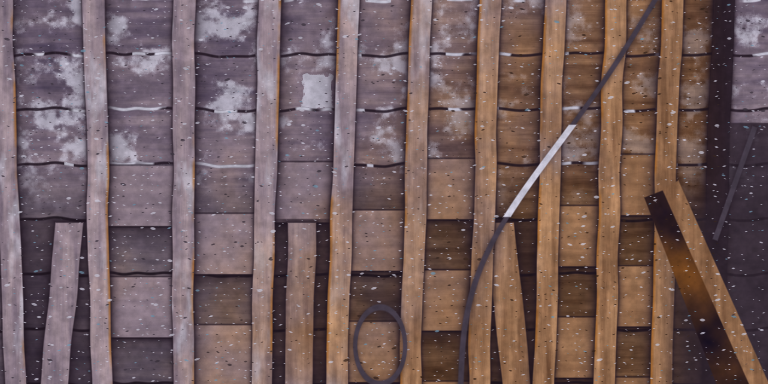
Write a Shadertoy shader that draws this texture.

```glsl
// Weathered timber hull: ribs over planks, staggered blocks, loose boards,
// cables and debris. Ribs follow a quadratic spacing; noise adds the wear.

#define RIB_STEP 0.24
#define RIB_SQUEEZE 0.0055
#define RIB_HALF 0.028
#define PLANK_HEIGHT 0.143
#define BLOCK_PERIOD 0.29
#define BLOCK_SHARE 0.54
#define CHIP_DENSITY 0.3

const vec3 MAUVE = vec3(0.58, 0.51, 0.55);
const vec3 SLATE = vec3(0.38, 0.33, 0.40);
const vec3 TAN = vec3(0.62, 0.46, 0.34);
const vec3 UMBER = vec3(0.35, 0.23, 0.16);
const vec3 PALE = vec3(0.74, 0.73, 0.79);
const vec3 INK = vec3(0.12, 0.08, 0.12);
const vec3 RUST = vec3(0.60, 0.36, 0.13);

vec3 col;
void lay(vec3 paint, float amount) { col = mix(col, paint, amount); }

float hash(vec2 p) { return fract(sin(dot(p, vec2(127.1, 311.7))) * 43758.5); }

float noise(vec2 p) {
  vec2 i = floor(p), f = fract(p);
  f *= f * (3.0 - 2.0 * f);
  return mix(mix(hash(i), hash(i + vec2(1, 0)), f.x),
    mix(hash(i + vec2(0, 1)), hash(i + 1.0), f.x), f.y);
}

// Layered noise, centred on zero
float wear(vec2 p) {
  float sum = -0.5, amp = 0.53;
  for (int i = 0; i < 4; i++) {
    sum += amp * noise(p);
    p = p * 2.07 + 17.3;
    amp *= 0.5;
  }
  return sum;
}

float ribX(float i) { return 0.02 + i * (RIB_STEP - RIB_SQUEEZE * i); }

// Inverse of ribX
float ribNumber(float x) {
  float root = RIB_STEP * RIB_STEP - 4.0 * RIB_SQUEEZE * (x - 0.02);
  return (RIB_STEP - sqrt(max(root, 0.0))) / (2.0 * RIB_SQUEEZE);
}

// Distance to a bar from a to b
float bar(vec2 p, vec2 a, vec2 b, float halfWidth) {
  float len = length(b - a);
  vec2 dir = (b - a) / len, q = p - a;
  float along = abs(dot(q, dir) - 0.5 * len) - 0.5 * len;
  return max(abs(dir.x * q.y - dir.y * q.x) - halfWidth, along);
}

float fill(float d) { return smoothstep(1.0, -1.0, d * iResolution.y) ; }
float shade(float d, float rate) { return exp(-max(d, 0.0) * rate); }

void mainImage(out vec4 fragColor, in vec2 fragCoord) {
  vec2 p = fragCoord / iResolution.y;
  float stain = wear(p * 7.0), grit = wear(p * 60.0);
  float upGrain = wear(p * vec2(70, 6)), sideGrain = wear(p * vec2(8, 75));

  // Cool at the upper left, rusty at the lower right
  float warm = smoothstep(0.55, 1.6, p.x + (0.55 - p.y + stain) * 0.8);
  warm *= 1.0 - smoothstep(1.84, 1.92, p.x);
  vec3 light = mix(MAUVE, TAN, warm), dark = mix(SLATE, UMBER, warm);

  // Leaning rib coordinates
  float lean = mix(-0.035, 0.03, smoothstep(0.0, 0.9, p.x));
  float x = p.x - (p.y - 0.5) * lean + noise(p * vec2(5, 9)) * 0.008 - 0.004;
  float u = ribNumber(x), bay = floor(u), rib = floor(u + 0.5);
  float bayMid = 0.5 * (ribX(bay) + ribX(bay + 1.0));

  // Planks, peeling paint and seams
  float row = (1.0 - p.y) / PLANK_HEIGHT + noise(p.xx * 14.0) * 0.08 - 0.04;
  float seam = abs(fract(row + 0.5) - 0.5) * PLANK_HEIGHT;
  float upper = smoothstep(0.42, 0.6, p.y);
  col = mix(dark, light, 0.2 + 0.35 * hash(vec2(floor(row), bay)) + sideGrain + stain);
  float paint = smoothstep(0.02, 0.22, wear(p * vec2(10, 13) + 4.0) + grit * 0.3);
  lay(PALE, paint * upper * (0.75 - 0.45 * warm));
  vec2 q = abs(p - vec2(0.826, 0.76)) - vec2(0.04, 0.045);
  lay(PALE, 0.85 * fill(max(q.x, q.y) + grit * 0.025));
  lay(INK, 0.85 * fill(seam - 0.0035) * step(0.5, row));
  lay(PALE, fill(seam - 0.004) * upper * smoothstep(0.6, 0.7, noise(p * vec2(28, 9))));
  col *= 0.8 + 0.2 * upper;

  // Blocks stepped between neighbouring bays
  float high = mod(bay + step(5.5, bay), 2.0);
  float k = (0.43 + 0.13 * high + 0.022 * bayMid - p.y) / BLOCK_PERIOD;
  float plain = step(mod(bay, 3.0), 0.5);
  float blocks = step(0.5, bay) * step(bay, 8.5) * step(-0.1, k);
  if (plain > 0.5) blocks *= step(abs(bay - 3.0), 0.5) * step(k, 0.9);
  float edge = abs(fract(k - 0.5 * BLOCK_SHARE + 0.5) - 0.5) - 0.5 * BLOCK_SHARE;
  float below = fract(k) - BLOCK_SHARE;
  lay(INK, blocks * 0.85 * step(0.0, below) * shade(below, 16.0));
  lay(INK, blocks * 0.6 * fill(edge * BLOCK_PERIOD - 0.004));
  lay(mix(dark, light, 0.78 + (sideGrain + stain) * 0.5), blocks * fill(edge * BLOCK_PERIOD));

  // Loose upright board in every third bay
  float boards = plain * step(-0.5, bay) * step(bay, 6.5);
  float boardX = x - bayMid - (3.0 - bay) * 0.045 * (p.y - 0.1);
  float board = max(abs(boardX) - 0.037, p.y - 0.42);
  lay(INK, boards * fill(p.y - 0.43) * (0.35 + 0.5 * shade(board, 70.0)));
  lay(mix(dark, light, 0.8 + upGrain * 1.2), boards * fill(board));

  // Ribs, shadowed on their outer side
  float s = (x - ribX(rib)) * (p.x < 0.8 ? 1.0 : -1.0), ribD = abs(s) - RIB_HALF;
  float hasRib = step(-0.5, rib) * step(rib, 10.5);
  lay(INK, hasRib * 0.9 * shade(ribD, s > 0.0 ? 75.0 : 170.0));
  vec3 wood = mix(dark, light, 0.9 + upGrain * 1.3 + stain * 0.6);
  wood = mix(wood, PALE, smoothstep(0.0, 0.3, wear(p * vec2(30, 9))) * 0.6 * (1.0 - warm));
  wood = mix(wood, RUST, 0.7 * smoothstep(0.018, 0.027, s) * smoothstep(-0.1, 0.1, stain));
  lay(mix(wood, INK, 0.88 * step(9.5, rib)), hasRib * fill(ribD));

  // Dark corner and fallen beam
  float corner = smoothstep(1.7, 1.8, p.x) * (1.0 - smoothstep(0.4, 0.58, p.y));
  corner = max(corner, smoothstep(1.88, 1.91, p.x) * fill(p.y - 0.68));
  lay(INK + 0.06, 0.8 * corner);
  lay(mix(INK, RUST, 0.25 + stain), fill(bar(p, vec2(1.715, 0.5), vec2(1.92, -0.03), 0.04)));
  lay(mix(UMBER, TAN, 0.7 + upGrain), fill(bar(p, vec2(1.745, 0.52), vec2(1.99, -0.03), 0.024)));

  // Scattered chips at three sizes
  for (float i = 0.0; i < 3.0; i++) {
    float scale = 26.0 * pow(1.6, i);
    vec2 seed = floor(p * scale) + i * 31.7;
    q = fract(p * scale) - 0.3 - 0.4 * vec2(hash(seed), hash(seed + 5.3));
    q.x += q.y * (hash(seed + 9.1) - 0.5) * 2.0;
    float chip = length(q * vec2(1, 1.8)) - 0.05 - 0.13 * hash(seed + 7.9);
    float pick = hash(seed + 2.7);
    vec3 tint = pick < 0.6 ? PALE : pick < 0.72 ? vec3(0.42, 0.55, 0.64) : dark * 0.6;
    lay(tint, 0.75 * fill(chip / scale) * step(hash(seed + 3.1), CHIP_DENSITY));
  }

  // Hanging cable with a pale sleeve, floor loop and short lead
  float a = 3.1416 * p.y;
  float swing = 1.2 + 0.506 * p.y - 0.09 * sin(a) - 0.03 * sin(2.0 * a);
  float cable = abs(p.x - swing) * 0.88;
  float ring = abs(length((p - vec2(0.99, 0.1)) / vec2(0.065, 0.1)) - 1.0) * 0.08;
  float lead = bar(p, vec2(1.966, 0.67), vec2(1.862, 0.375), 0.007);
  float wire = min(min(cable, ring) - 0.0065, lead);
  lay(INK, 0.4 * shade(wire, 130.0));
  lay(SLATE * 0.7, fill(wire));
  lay(PALE * 1.05, fill(max(cable - 0.009, abs(p.y - 0.555) - 0.12)));

  fragColor = vec4(clamp(col * (1.0 + 0.28 * grit), 0.0, 1.0), 1);
}
```
